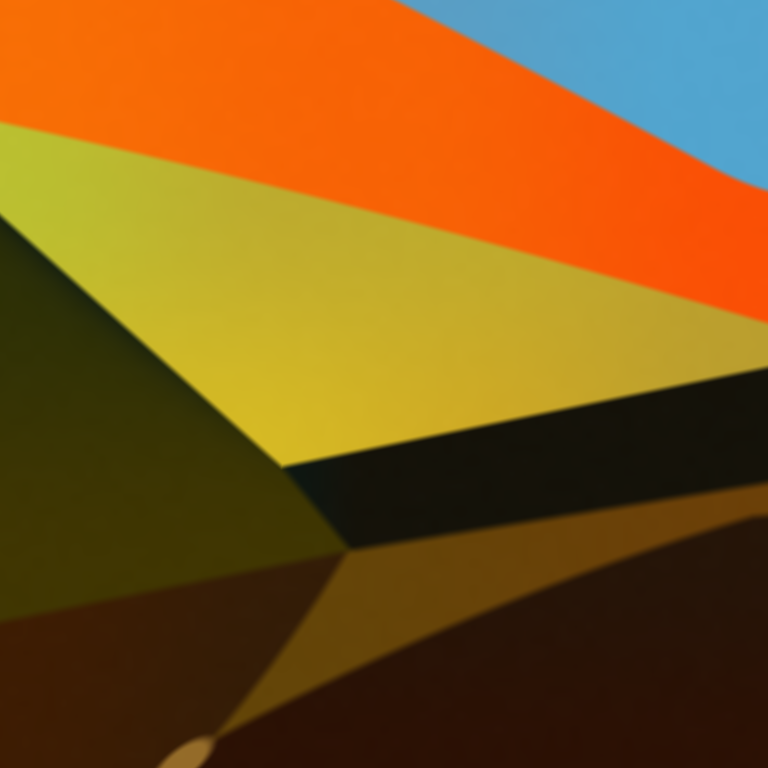
Write a Shadertoy shader that draws this background.

```glsl
// Abstract folded planes: blue corner, orange and yellow bands, dark lower facets.
// Each plane is a gently shaded fill, layered from back to front
// and masked by straight or quadratic edges in canvas units.

const float CRISP = 0.0050;
const float SOFT = 0.0075;

// Antialiased coverage of the side where the signed distance is positive.
float cover(float d, float softness) {
    return smoothstep(-softness, softness, d);
}

// Height above an edge y = start + slope * t + bend * t * t, scaled to distance.
float aboveCurve(float t, float y, float start, float slope, float bend) {
    float tangent = slope + 2.0 * bend * t;
    return (y - start - t * (slope + bend * t)) / sqrt(1.0 + tangent * tangent);
}

// Minimum with a rounded corner of the given width.
float smoothMin(float a, float b, float width) {
    float h = max(width - abs(a - b), 0.0) / width;
    return min(a, b) - 0.25 * h * h * width;
}

float ellipseDistance(vec2 p, vec2 center, vec2 radius, float angle) {
    float c = cos(angle), s = sin(angle);
    vec2 q = mat2(c, -s, s, c) * (p - center);
    return (length(q / radius) - 1.0) * min(radius.x, radius.y);
}

float hash(vec2 p) {
    return fract(sin(dot(p, vec2(127.1, 311.7))) * 43758.5453);
}

float valueNoise(vec2 p) {
    vec2 cell = floor(p), f = fract(p);
    f = f * f * (3.0 - 2.0 * f);
    float low = mix(hash(cell), hash(cell + vec2(1, 0)), f.x);
    float high = mix(hash(cell + vec2(0, 1)), hash(cell + vec2(1, 1)), f.x);
    return mix(low, high, f.y);
}

// Lower facets: two brown planes, a tan wedge and its bright tip.
vec3 paintGround(vec2 p) {
    vec3 darkBrown = mix(vec3(0.17, 0.065, 0.015), vec3(0.145, 0.08, 0.03), smoothstep(0.0, 0.3, p.y));
    vec3 warmBrown = mix(vec3(0.24, 0.11, 0.01), vec3(0.20, 0.11, 0.025), smoothstep(0.0, 0.4, p.x));
    vec3 ochre = mix(vec3(0.39, 0.27, 0.03), vec3(0.42, 0.25, 0.03), smoothstep(0.3, 1.0, p.x));

    float rightOfFold = aboveCurve(p.y - 0.036, p.x, 0.276, 0.84, -0.5);
    float aboveShade = aboveCurve(p.x - 0.276, p.y, 0.036, 0.53, -0.165);
    float shadeFoot = aboveCurve(p.x - 1.0, p.y, 0.329, 0.08, 0.0);
    float wedge = max(aboveShade, shadeFoot);
    vec3 color = mix(darkBrown, ochre, cover(wedge, SOFT));
    color = mix(warmBrown, color, cover(rightOfFold, SOFT));

    float tip = ellipseDistance(p, vec2(0.238, 0.007), vec2(0.046, 0.018), 0.66);
    return mix(color, vec3(0.58, 0.42, 0.16), cover(-tip, CRISP));
}

// Middle facets: green plane on the left, near black plane on the right.
vec3 paintShadow(vec2 p) {
    vec3 black = mix(vec3(0.055, 0.09, 0.07), vec3(0.08, 0.07, 0.035), smoothstep(0.37, 0.48, p.x));
    vec3 green = mix(vec3(0.25, 0.21, 0.005), vec3(0.18, 0.19, 0.02), smoothstep(0.25, 0.65, p.y));

    // The green plane cools and darkens along its upper edge.
    float depth = -aboveCurve(p.x, p.y, 0.720, -0.894, 0.0);
    float rim = exp(-max(depth, 0.0) / 0.020) * smoothstep(0.30, 0.65, p.y);
    green = mix(green, vec3(0.05, 0.10, 0.08), 0.75 * rim);

    float rightOfCrease = aboveCurve(p.y - 0.392, p.x, 0.367, -0.824, 0.0);
    return mix(green, black, cover(rightOfCrease, SOFT));
}

vec3 paintYellow(vec2 p) {
    vec3 upper = mix(vec3(0.73, 0.75, 0.19), vec3(0.74, 0.67, 0.18), smoothstep(0.0, 0.4, p.x));
    vec3 lower = mix(vec3(0.84, 0.73, 0.14), vec3(0.81, 0.66, 0.14), smoothstep(0.3, 0.7, p.x));
    vec3 color = mix(lower, upper, smoothstep(0.40, 0.76, p.y));
    return mix(color, vec3(0.73, 0.62, 0.18), smoothstep(0.6, 1.0, p.x));
}

vec3 paintOrange(vec2 p) {
    vec3 color = mix(vec3(0.97, 0.43, 0.02), vec3(0.97, 0.385, 0.02), smoothstep(0.0, 0.5, p.x));
    return mix(color, vec3(0.98, 0.31, 0.02), smoothstep(0.5, 1.0, p.x));
}

void mainImage(out vec4 fragColor, in vec2 fragCoord) {
    vec2 p = fragCoord / iResolution.xy;

    // The floor line breaks where the green and black planes meet.
    float leftFloor = aboveCurve(p.x, p.y, 0.190, 0.204, 0.0);
    float rightFloor = aboveCurve(p.x - 0.457, p.y, 0.283, 0.162, 0.0);
    float aboveFloor = p.x < 0.457 ? leftFloor : rightFloor;
    vec3 color = mix(paintGround(p), paintShadow(p), cover(aboveFloor, SOFT));

    // Yellow wedge rests on two lines meeting in a corner.
    float wedgeLeft = aboveCurve(p.x, p.y, 0.720, -0.894, 0.0);
    float wedgeRight = aboveCurve(p.x - 0.367, p.y, 0.392, 0.205, 0.0);
    color = mix(color, paintYellow(p), cover(min(wedgeLeft, wedgeRight), CRISP));

    float aboveBand = aboveCurve(p.x, p.y, 0.841, -0.22, -0.042);
    color = mix(color, paintOrange(p), cover(aboveBand, CRISP));

    // The blue corner flattens near the right border.
    float skySlope = aboveCurve(p.x - 0.514, p.y, 1.0, -0.51, -0.04);
    float skyFoot = aboveCurve(p.x - 1.0, p.y, 0.751, -0.25, 0.0);
    vec3 sky = mix(vec3(0.35, 0.62, 0.77), vec3(0.32, 0.645, 0.81), smoothstep(0.55, 0.9, p.x));
    color = mix(color, sky, cover(smoothMin(skySlope, skyFoot, 0.012), CRISP));

    // Faint mottling.
    color += 0.006 * (valueNoise(p * 60.0) - 0.5);
    fragColor = vec4(clamp(color, 0.0, 1.0), 1.0);
}
```
